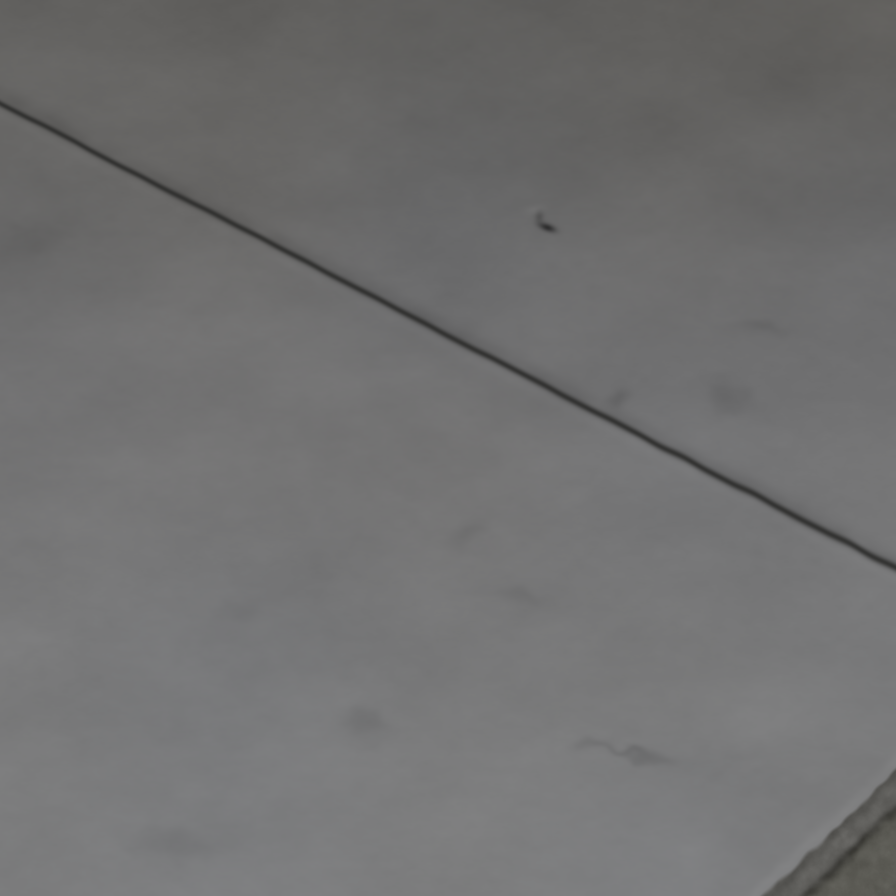
A three.js fragment shader for this texture:

```glsl
// Worn grey concrete slab crossed by a thin dark joint, with a chipped kerb
// in the lower right corner. A tonal gradient carries stretched value noise,
// soft elliptical stains and signed distances to the joint and the kerb.
varying vec2 vUv;

const vec3 FAR_TONE = vec3(0.372, 0.368, 0.360);
const vec3 MID_TONE = vec3(0.446, 0.446, 0.450);
const vec3 NEAR_TONE = vec3(0.486, 0.487, 0.490);
const vec3 JOINT_TONE = vec3(0.185, 0.185, 0.180);
const vec3 KERB_TONE = vec3(0.385, 0.382, 0.370);
const vec3 GROUND_TONE = vec3(0.355, 0.352, 0.328);
const vec2 JOINT_START = vec2(0.0, 0.885);
const vec2 JOINT_END = vec2(1.0, 0.366);
const vec2 KERB_START = vec2(0.853, 0.0);
const vec2 KERB_END = vec2(1.0, 0.140);
const float JOINT_WIDTH = 0.0037;
const float KERB_WIDTH = 0.032;
const float MOTTLE = 0.050;
const float GRAIN = 0.014;

float hash(vec2 p) {
  p = fract(p * vec2(0.1317, 0.1731));
  p += dot(p, p.yx + 19.19);
  return fract((p.x + p.y) * p.x * 7.13);
}

float noise(vec2 p) {
  vec2 i = floor(p);
  vec2 f = fract(p);
  f = f * f * (3.0 - 2.0 * f);
  return mix(mix(hash(i), hash(i + vec2(1.0, 0.0)), f.x),
             mix(hash(i + vec2(0.0, 1.0)), hash(i + 1.0), f.x), f.y);
}

float fbm(vec2 p) {
  float sum = 0.0;
  float gain = 0.5;
  for (int i = 0; i < 5; i++) {
    sum += gain * noise(p);
    p = mat2(0.96, 0.28, -0.28, 0.96) * p * 2.03 + 7.3;
    gain *= 0.5;
  }
  return sum;
}

// Signed distance to the line through a and b, positive on its left.
float lineSide(vec2 p, vec2 a, vec2 b) {
  vec2 d = normalize(b - a);
  return dot(p - a, vec2(-d.y, d.x));
}

float bell(float d, float width) {
  return exp(-d * d / (width * width));
}

// Soft ellipse whose long axis slopes by the given angle.
float stain(vec2 p, vec2 centre, vec2 size, float angle) {
  vec2 q = p - centre;
  float c = cos(angle);
  float s = sin(angle);
  q = vec2(c * q.x + s * q.y, c * q.y - s * q.x) / size;
  return exp(-dot(q, q));
}

void main() {
  vec2 uv = vUv;

  // Broad light: dim at the far edge, brighter towards the viewer
  vec3 color = mix(NEAR_TONE, MID_TONE, smoothstep(0.05, 0.65, uv.y));
  color = mix(color, FAR_TONE, smoothstep(0.55, 1.06, uv.y));
  color -= 0.018 * stain(uv, vec2(0.0, 0.72), vec2(0.22, 0.16), 0.0);
  color -= 0.014 * stain(uv, vec2(0.95, 0.82), vec2(0.30, 0.16), 0.0);
  color += 0.016 * stain(uv, vec2(0.10, 0.92), vec2(0.22, 0.09), -0.4);

  // Mottling and fine grain, stretched across the slab
  vec2 warped = uv + 0.02 * vec2(noise(uv * 9.0), noise(uv * 9.0 + 31.0));
  float cloud = fbm(warped * vec2(8.0, 14.0) + 3.0) - 0.48;
  float grain = fbm(uv * vec2(65.0, 115.0) + 17.0) - 0.48;
  color += MOTTLE * cloud + GRAIN * grain;
  color += 0.008 * (noise(uv * 4.0 + 5.0) - 0.5) * vec3(-0.6, 0.0, 1.0);

  // Stains and scuffs with ragged edges
  vec2 rough = uv + 0.014 * (vec2(noise(uv * 55.0), noise(uv * 55.0 + 40.0)) - 0.5);
  float marks = 0.040 * stain(rough, vec2(0.408, 0.192), vec2(0.026, 0.016), -0.4);
  marks += 0.055 * stain(rough, vec2(0.710, 0.158), vec2(0.042, 0.006), -0.2);
  marks += 0.030 * stain(rough, vec2(0.655, 0.166), vec2(0.020, 0.008), 0.3);
  marks += 0.028 * stain(rough, vec2(0.522, 0.404), vec2(0.024, 0.014), 0.4);
  marks += 0.022 * stain(rough, vec2(0.580, 0.336), vec2(0.022, 0.009), -0.2);
  marks += 0.050 * stain(rough, vec2(0.693, 0.556), vec2(0.010, 0.008), 0.5);
  marks += 0.032 * stain(rough, vec2(0.812, 0.558), vec2(0.026, 0.014), -0.5);
  marks += 0.030 * stain(rough, vec2(0.853, 0.633), vec2(0.028, 0.008), 0.0);
  marks += 0.022 * stain(rough, vec2(0.273, 0.322), vec2(0.030, 0.014), 0.2);
  marks += 0.024 * stain(rough, vec2(0.190, 0.058), vec2(0.045, 0.014), -0.1);
  marks += 0.022 * stain(rough, vec2(0.040, 0.733), vec2(0.036, 0.022), 0.3);
  color -= marks;

  // Small pit with a pale chip above it
  color -= 0.23 * stain(uv, vec2(0.611, 0.746), vec2(0.0095, 0.0042), -0.35);
  color -= 0.08 * stain(uv, vec2(0.602, 0.758), vec2(0.005, 0.007), 0.0);
  color += 0.035 * stain(uv, vec2(0.598, 0.766), vec2(0.010, 0.005), 0.2);

  // Joint, slightly wavering and widening to the right
  float joint = lineSide(uv, JOINT_START, JOINT_END);
  joint += 0.0016 * (noise(vec2(uv.x * 38.0, 2.0)) - 0.5);
  float width = JOINT_WIDTH * mix(0.88, 1.12, uv.x);
  color -= 0.030 * bell(joint - 0.005, 0.011) * (0.5 + noise(uv * 45.0));
  color += 0.012 * bell(joint + 0.010, 0.006);
  color = mix(color, JOINT_TONE, 0.92 * bell(joint, width));

  // Kerb: pale lip, shaded side face, ragged gap and ground beyond
  float kerb = -lineSide(uv, KERB_START, KERB_END);
  kerb += 0.005 * (noise(uv * 60.0) - 0.5);
  color += 0.022 * bell(kerb + 0.007, 0.007);
  vec3 side = mix(KERB_TONE, GROUND_TONE, smoothstep(0.026, 0.040, kerb));
  side += 0.09 * (fbm(uv * 85.0) - 0.48) - 0.055 * bell(kerb - 0.004, 0.007);
  side -= 0.13 * bell(kerb - KERB_WIDTH, 0.0055) * (0.4 + noise(uv * 75.0));
  color = mix(color, side, smoothstep(-0.003, 0.003, kerb));

  gl_FragColor = vec4(color, 1.0);
}
```
